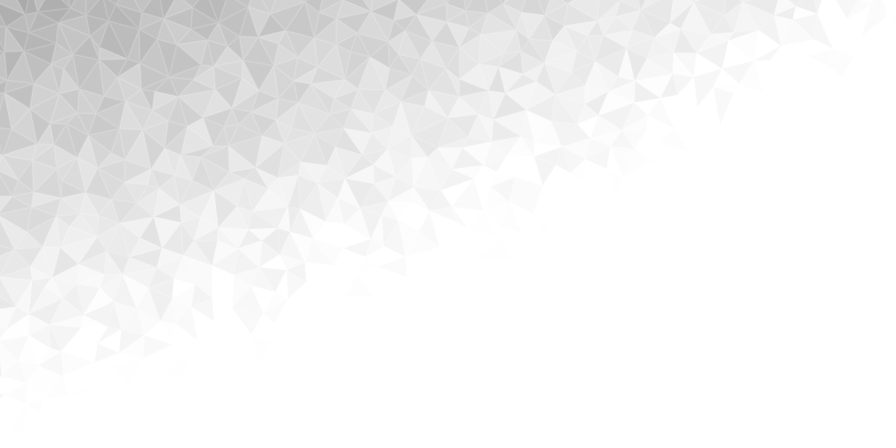
This background is drawn by a WebGL 1 fragment shader. Its source:

```glsl
precision highp float;
// A low-poly mesh of grey facets, dark at the upper left and fading to white
// along a slightly bowed diagonal. A jittered grid is split into triangles,
// each flat-shaded from the depth of its centroid inside the fading edge.

uniform vec2 u_resolution;

const float CELL = 0.051;          // grid spacing, in canvas heights
const float JITTER = 0.58;         // corner displacement, in cells
const float TILT = 0.42;           // grid rotation, in radians
const float EDGE_START = 0.88;     // fade edge at the left, measured from the top
const float EDGE_SLOPE = 0.435;
const float EDGE_BOW = 0.07;
const float MAX_DARKNESS = 0.295;
const float FALLOFF = 1.12;
const float TONE_SCATTER = 0.23;   // random depth offset of each facet
const float SEAM_WIDTH = 0.0022;
const float SEAM_LIGHT = 0.16;

float hash(vec2 p) {
  vec3 q = fract(vec3(p.xyx) * 0.1031);
  q += dot(q, q.yzx + 33.33);
  return fract((q.x + q.y) * q.z);
}

// Depth above the diagonal edge, with p in canvas heights.
float fadeDepth(vec2 p) {
  float edge = EDGE_START - EDGE_SLOPE * p.x + EDGE_BOW * p.x * (2.0 - p.x);
  return edge - (1.0 - p.y);
}

float darkness(float depth) {
  return MAX_DARKNESS * pow(max(depth, 0.0) / EDGE_START, FALLOFF);
}

vec2 gridPoint(vec2 id) {
  vec2 offset = vec2(hash(id + 71.3), hash(id + 158.7)) - 0.5;
  return id + JITTER * offset;
}

// Signed distance from the line a-b, positive on its left.
float leftOf(vec2 p, vec2 a, vec2 b) {
  vec2 e = b - a;
  vec2 v = p - a;
  return (e.x * v.y - e.y * v.x) / max(length(e), 0.001);
}

// Adds one facet: sum = (weighted darkness, weight, largest inner distance).
void addFacet(inout vec3 sum, vec2 p, vec2 a, vec2 b, vec2 c,
              mat2 turn, float pixel) {
  float inside = min(leftOf(p, a, b), min(leftOf(p, b, c), leftOf(p, c, a)));
  float cover = clamp(inside / pixel + 0.5, 0.0, 1.0);
  vec2 center = (a + b + c) / 3.0;
  float scatter = TONE_SCATTER * (hash(center * 37.0 + 211.0) - 0.5);
  float tone = darkness(fadeDepth(center * turn * CELL) + scatter);
  sum.xy += cover * vec2(tone, 1.0);
  sum.z = max(sum.z, inside);
}

void main() {
  vec2 p = gl_FragCoord.xy / u_resolution.y;
  mat2 turn = mat2(cos(TILT), sin(TILT), -sin(TILT), cos(TILT));
  vec2 q = turn * p / CELL;
  float pixel = 1.0 / (u_resolution.y * CELL);

  // A tiny weight of the smooth gradient keeps the average defined.
  vec3 sum = vec3(darkness(fadeDepth(p)) * 0.0001, 0.0001, 0.0);

  // Split each nearby cell along its shorter diagonal.
  for (int j = -1; j <= 1; j++) {
    for (int i = -1; i <= 1; i++) {
      vec2 id = floor(q) + vec2(float(i), float(j));
      vec2 a = gridPoint(id);
      vec2 b = gridPoint(id + vec2(1.0, 0.0));
      vec2 c = gridPoint(id + vec2(1.0, 1.0));
      vec2 d = gridPoint(id + vec2(0.0, 1.0));
      if (distance(a, c) < distance(b, d)) {
        addFacet(sum, q, a, b, c, turn, pixel);
        addFacet(sum, q, a, c, d, turn, pixel);
      } else {
        addFacet(sum, q, a, b, d, turn, pixel);
        addFacet(sum, q, b, c, d, turn, pixel);
      }
    }
  }

  // Thin pale seams between the facets.
  float seam = 1.0 - smoothstep(0.0, SEAM_WIDTH / CELL + pixel * 0.5, sum.z);
  float shade = sum.x / sum.y * (1.0 - SEAM_LIGHT * seam);
  gl_FragColor = vec4(vec3(1.0 - shade), 1.0);
}
```
